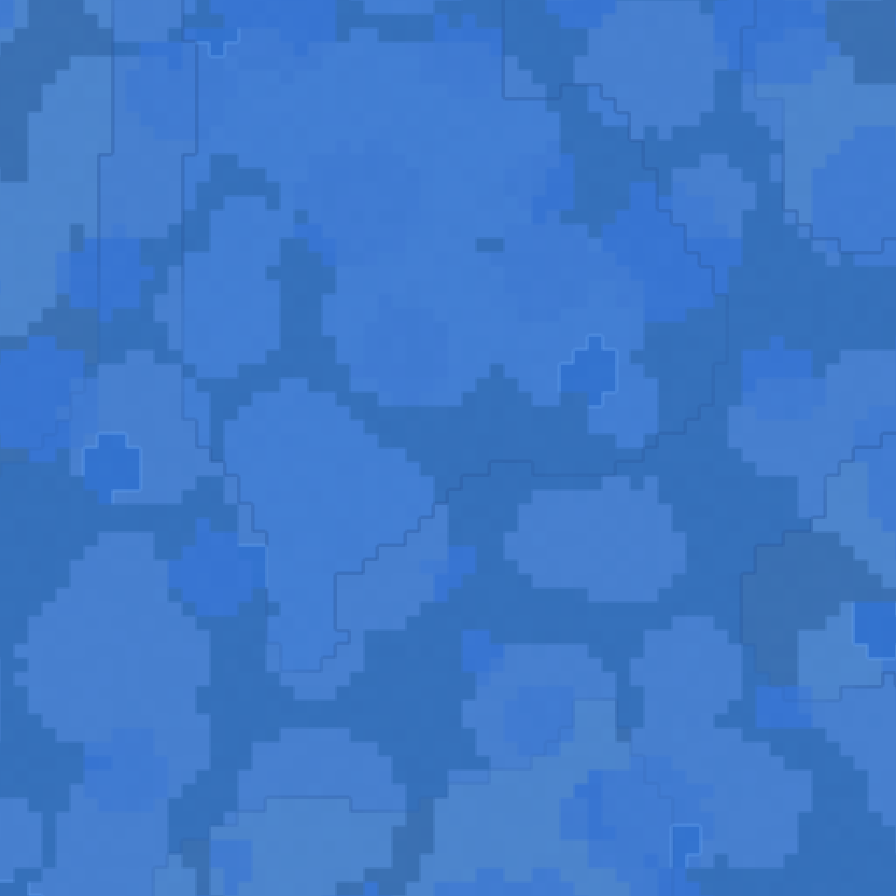
Reproduce this pattern procedurally as a WebGL 1 fragment shader.

```glsl
precision highp float;
// Blocky blue map: scattered stepped blobs, tinted zones with thin contours, small outlined pools.
uniform vec2 u_resolution;

const float CELLS = 64.0;        // blocks across the canvas
const float LINE_WIDTH = 0.13;   // contour width in blocks
const float SOFTNESS = 0.0008;   // edge blur in canvas units

const vec3 DEEP = vec3(0.21, 0.44, 0.73);
const vec3 DEEP_MUTED = vec3(0.23, 0.44, 0.70);
const vec3 LIGHT = vec3(0.28, 0.50, 0.81);
const vec3 LIGHT_MUTED = vec3(0.30, 0.52, 0.80);
const vec3 LIGHT_CLEAR = vec3(0.262, 0.495, 0.825);
const vec3 VIVID_ON_LIGHT = vec3(0.25, 0.48, 0.82);
const vec3 VIVID_ON_DEEP = vec3(0.22, 0.46, 0.83);
const vec3 POOL = vec3(0.20, 0.45, 0.81);
const vec3 POOL_RIM = vec3(0.37, 0.61, 0.92);
const vec3 CONTOUR = vec3(0.17, 0.35, 0.62);

float hash(vec2 p, float seed) {
  vec3 q = fract(vec3(p.xyx) * 0.1031 + seed * 0.0731);
  q += dot(q, q.yzx + 33.33);
  return fract((q.x + q.y) * q.z);
}

float valueNoise(vec2 p, float seed) {
  vec2 i = floor(p);
  vec2 f = fract(p);
  f = f * f * (3.0 - 2.0 * f);
  float low = mix(hash(i, seed), hash(i + vec2(1.0, 0.0), seed), f.x);
  float high = mix(hash(i + vec2(0.0, 1.0), seed), hash(i + 1.0, seed), f.x);
  return mix(low, high, f.y);
}

// 1 inside any disc of a jittered grid; radii are in canvas units
float discs(vec2 p, float grid, vec2 radii, float density, float seed) {
  vec2 home = floor(p * grid);
  float depth = -1.0;
  for (int y = -1; y <= 1; y++) {
    for (int x = -1; x <= 1; x++) {
      vec2 id = home + vec2(float(x), float(y));
      vec2 jitter = vec2(hash(id, seed), hash(id, seed + 1.0));
      float radius = mix(radii.x, radii.y, hash(id, seed + 2.0));
      float present = step(hash(id, seed + 3.0), density);
      depth = max(depth, present * radius - distance(p, (id + jitter) / grid));
    }
  }
  return step(0.0, depth);
}

vec2 blockCentre(vec2 block) {
  return (block + 0.5) / CELLS;
}

// Land blobs with ragged, toothed borders
float landMask(vec2 block) {
  vec2 ragged = vec2(hash(block, 11.0), hash(block, 12.0)) - 0.5;
  return discs(blockCentre(block) + ragged * 0.010, 6.0, vec2(0.04, 0.123), 1.0, 21.0);
}

float poolMask(vec2 block) {
  return discs(blockCentre(block), 5.0, vec2(0.018, 0.043), 0.22, 51.0);
}

// Zone 0 is clear, 1 is plain, 2 is muted
float zoneLevel(vec2 block) {
  vec2 p = blockCentre(block);
  float height = 0.85 * valueNoise(p * 3.1, 61.0) + 0.15 * valueNoise(p * 9.0, 62.0);
  return step(0.33, height) + step(0.62, height);
}

// Thin band along the block side that faces the given direction
float sideLine(vec2 f, vec2 direction) {
  float gap = 0.5 - dot(f - 0.5, direction);
  return 1.0 - smoothstep(LINE_WIDTH * 0.7, LINE_WIDTH * 1.3, gap);
}

vec3 mapColour(vec2 uv) {
  vec2 block = floor(uv * CELLS);
  vec2 f = fract(uv * CELLS);
  vec2 centre = blockCentre(block);
  float zone = zoneLevel(block);
  float land = landMask(block);
  float pool = poolMask(block);

  // Ground tones per zone
  vec3 deep = mix(DEEP, DEEP_MUTED, step(1.5, zone));
  vec3 light = mix(LIGHT_CLEAR, LIGHT, step(0.5, zone));
  light = mix(light, LIGHT_MUTED, step(1.5, zone));
  vec3 colour = mix(deep, light, land);

  // Vivid patches
  vec2 ragged = vec2(hash(block, 13.0), hash(block, 14.0)) - 0.5;
  float vivid = discs(centre + ragged * 0.012, 7.0, vec2(0.022, 0.075), 0.55, 41.0);
  colour = mix(colour, mix(VIVID_ON_DEEP, VIVID_ON_LIGHT, land), vivid * 0.92);
  colour = mix(colour, POOL, pool * land);
  colour += 0.008 * (hash(block, 71.0) - 0.5);

  // Contours and pool rims follow the block sides
  float contour = 0.0;
  float rim = 0.0;
  vec2 direction = vec2(1.0, 0.0);
  for (int i = 0; i < 4; i++) {
    vec2 neighbour = block + direction;
    float line = sideLine(f, direction);
    contour = max(contour, line * step(zone + 0.5, zoneLevel(neighbour)));
    rim = max(rim, line * step(pool + 0.5, poolMask(neighbour)));
    direction = vec2(-direction.y, direction.x);
  }
  float fade = smoothstep(0.2, 0.6, valueNoise(centre * 8.0, 81.0));
  colour = mix(colour, CONTOUR, contour * mix(0.25, 0.75, fade));
  return mix(colour, POOL_RIM, rim * land * 0.75);
}

void main() {
  vec2 uv = gl_FragCoord.xy / min(u_resolution.x, u_resolution.y);
  vec3 colour = vec3(0.0);
  for (int i = 0; i < 4; i++) {
    float k = float(i);
    vec2 corner = vec2(mod(k, 2.0), floor(k * 0.5)) * 2.0 - 1.0;
    colour += 0.25 * mapColour(uv + corner * SOFTNESS);
  }
  gl_FragColor = vec4(colour, 1.0);
}
```
